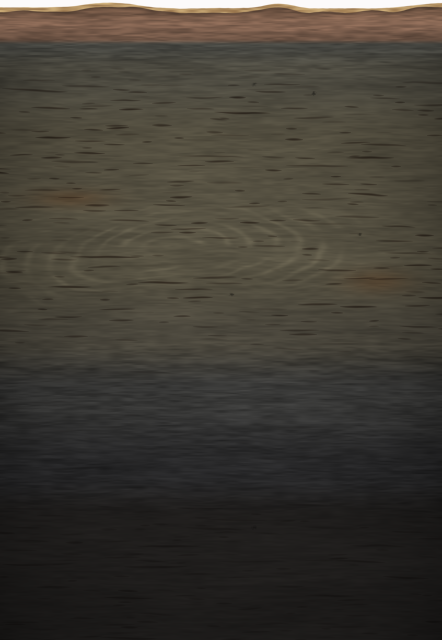
Give the GLSL for this texture, as a Shadertoy shader.

```glsl
#define GRAIN 0.20
#define CRACK_DEPTH 0.50
#define RING_GLOW 0.15
#define RING_COUNT 27.0
#define EDGE_SHADE 0.24
#define BARK_WIDTH 0.0055
#define KNOT_CENTER vec2(0.272, 0.381)

float hash(vec2 p) {
    vec3 q = fract(vec3(p.xyx) * 0.1031);
    q += dot(q, q.yzx + 33.33);
    return fract((q.x + q.y) * q.z);
}

float noise(vec2 p) {
    vec2 i = floor(p), f = fract(p);
    f = f * f * (3.0 - 2.0 * f);
    return mix(mix(hash(i), hash(i + vec2(1, 0)), f.x),
               mix(hash(i + vec2(0, 1)), hash(i + vec2(1, 1)), f.x), f.y);
}

float fbm(vec2 p) {
    float sum = 0.0, amp = 0.5;
    for (int i = 0; i < 4; i++) {
        sum += amp * noise(p);
        p = p * 2.03 + 17.1;
        amp *= 0.5;
    }
    return sum;
}

float bump(float x, float center, float width) {
    float d = (x - center) / width;
    return exp(-d * d);
}

// Stain bands from the top down: rgb and depth
vec3 bandColor(float depth) {
    const vec4 stops[11] = vec4[11](
        vec4(0.45, 0.34, 0.27, 0.015), vec4(0.50, 0.38, 0.31, 0.040),
        vec4(0.43, 0.33, 0.27, 0.061), vec4(0.27, 0.27, 0.25, 0.070),
        vec4(0.31, 0.30, 0.26, 0.110), vec4(0.34, 0.32, 0.26, 0.220),
        vec4(0.34, 0.32, 0.26, 0.420), vec4(0.29, 0.275, 0.235, 0.530),
        vec4(0.22, 0.22, 0.215, 0.610), vec4(0.155, 0.155, 0.16, 0.740),
        vec4(0.125, 0.118, 0.113, 0.810));
    vec3 color = stops[0].rgb;
    for (int i = 1; i < 11; i++)
        color = mix(color, stops[i].rgb, smoothstep(stops[i - 1].w, stops[i].w, depth));
    return color * (1.0 - 0.12 * smoothstep(0.85, 1.0, depth));
}

// Tapered horizontal splits scattered over a jittered grid
float cracks(vec2 p, vec2 cell, float seed, float thickness) {
    float ink = 0.0, aa = 0.8 / iResolution.y;
    vec2 home = floor(p / cell);
    for (int j = -1; j <= 1; j++)
        for (int i = -1; i <= 1; i++) {
            vec2 id = home + vec2(i, j), key = id + seed;
            float size = hash(key + 41.7);
            vec2 d = p - (id + vec2(hash(key), hash(key + 9.3))) * cell;
            d.y -= d.x * 0.06 * (hash(key + 73.1) - 0.4);
            float reach = cell.x * mix(0.12, 0.5, size * size);
            float taper = max(1.0 - d.x * d.x / (reach * reach), 0.0);
            float body = 1.0 - smoothstep(0.0, thickness * taper + aa, abs(d.y));
            float strength = smoothstep(0.3, 0.9, hash(key + 27.9));
            ink = max(ink, body * sqrt(taper) * strength);
        }
    return ink;
}

// Wavy oval growth rings, pale along their crests
float growthRings(vec2 p) {
    vec2 d = p - KNOT_CENTER;
    d.y -= 0.035 * smoothstep(0.02, -0.2, d.x);
    d += 0.020 * (vec2(fbm(p * vec2(14, 30)), fbm(p * vec2(11, 24) + 8.0)) - 0.47);
    float radius = length(d * vec2(1.0, 3.1));
    float crest = pow(0.5 + 0.5 * sin(radius * RING_COUNT * 6.2832), 3.0);
    float extent = smoothstep(0.35, 0.25, radius) * smoothstep(0.075, 0.035, abs(d.y));
    return crest * extent * smoothstep(0.25, 0.65, noise(p * vec2(16, 38) + 3.0));
}

// Small dark pin knots
float pinKnots(vec2 p) {
    const vec2 spots[5] = vec2[5](vec2(0.397, 0.132), vec2(0.362, 0.460),
        vec2(0.562, 0.366), vec2(0.490, 0.146), vec2(0.397, 0.824));
    float ink = 0.0;
    for (int i = 0; i < 5; i++) {
        vec2 d = (p - spots[i]) * vec2(0.8, 1.0);
        ink = max(ink, smoothstep(0.0055, 0.001, length(d) + 0.003 * noise(p * 400.0)));
    }
    return ink;
}

void mainImage(out vec4 fragColor, in vec2 fragCoord) {
    float x = fragCoord.x / iResolution.x;
    vec2 p = vec2(fragCoord.x, iResolution.y - fragCoord.y) / iResolution.y;
    float aa = 0.8 / iResolution.y;
    vec2 w = p + vec2(0.0, 0.008 * (fbm(p * vec2(9, 22)) - 0.47));

    // Zones of open grain and smooth heartwood
    float heart = smoothstep(0.08, 0.15, p.y) * smoothstep(0.58, 0.50, p.y);
    float base = smoothstep(0.76, 0.82, p.y);
    float bandDepth = p.y + 0.012 * (fbm(vec2(x * 4.0, p.y * 70.0)) - 0.47) * smoothstep(0.05, 0.3, p.y);
    vec3 color = bandColor(bandDepth);

    // Long fibres and broad mottling
    float fibres = fbm(w * vec2(14, 210)) + 0.6 * noise(w * vec2(55, 390)) - 0.77;
    float mottling = fbm(p * vec2(7, 30) + 5.0) - 0.47;
    color *= 1.0 + GRAIN * fibres * mix(2.0, 1.0, max(heart, base)) + 0.22 * mottling;
    float rust = bump(p.x, 0.59, 0.05) * bump(p.y, 0.44, 0.018)
               + bump(p.x, 0.11, 0.06) * bump(p.y, 0.31, 0.014);
    color *= mix(vec3(1), vec3(1.08, 0.94, 0.84), rust);

    // Rings, splits and pin knots
    color *= 1.0 + RING_GLOW * growthRings(p);
    float splits = cracks(w, vec2(0.11, 0.019), 3.0, 0.0017);
    splits = max(splits, 0.7 * cracks(w + 0.37, vec2(0.065, 0.013), 51.0, 0.0012));
    splits *= max(heart, 0.20 + 0.35 * base) * smoothstep(0.06, 0.09, p.y);
    color *= 1.0 - CRACK_DEPTH * splits * vec3(0.88, 1.0, 1.05);
    color *= 1.0 - 0.4 * pinKnots(p);

    // Darkening towards the sides
    float side = pow(abs(2.0 * x - 1.0), 3.0);
    color *= 1.0 - EDGE_SHADE * side * smoothstep(0.03, 0.12, p.y);

    // Live edge: pale bark strip below the open top
    float rim = 0.0130 - 0.0085 * bump(x, 0.25, 0.08) - 0.0075 * bump(x, 0.63, 0.045)
              - 0.0090 * bump(x, 1.02, 0.10) - 0.0020 * bump(x, 0.0, 0.2);
    rim += 0.0025 * (fbm(vec2(x * 24.0, 2.0)) - 0.47);
    float bark = rim + BARK_WIDTH * (0.45 + noise(vec2(x * 19.0, 6.0)));
    vec3 barkColor = mix(vec3(0.60, 0.46, 0.30), vec3(0.82, 0.70, 0.49), noise(p * vec2(60, 350)));
    color *= 1.0 - 0.22 * smoothstep(0.006, 0.0, p.y - bark);
    color = mix(barkColor, color, smoothstep(-aa, aa, p.y - bark));
    color = mix(vec3(0.99, 0.98, 0.98), color, smoothstep(-aa, aa, p.y - rim));
    fragColor = vec4(color, 1.0);
}
```
